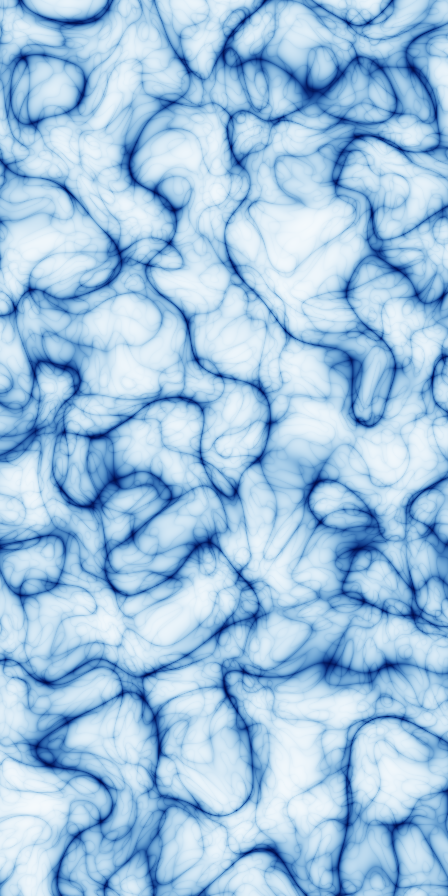
This texture is drawn by a Shadertoy shader. Its source:

```glsl
// Tangled navy ink filaments with soft blue halos on white, from layered noise zero lines

// Integer hash giving a unit gradient for a lattice point
vec2 latticeGradient(vec2 cell) {
    uvec2 q = uvec2(ivec2(cell) + 4096) * uvec2(1597334673u, 3812015801u);
    uint h = (q.x ^ q.y) * 1597334673u;
    h = (h ^ (h >> 15)) * 2246822519u;
    h ^= h >> 13;
    vec2 r = vec2(h & 0xffffu, h >> 16) / 65535.0;
    return normalize(r - 0.50001);
}

// Gradient noise, roughly -0.7 to 0.7
float gradientNoise(vec2 p) {
    vec2 i = floor(p), f = p - i;
    vec2 u = f * f * f * (f * (f * 6.0 - 15.0) + 10.0);
    vec2 e = vec2(0, 1);
    float a = dot(latticeGradient(i), f);
    float b = dot(latticeGradient(i + e.yx), f - e.yx);
    float c = dot(latticeGradient(i + e.xy), f - e.xy);
    float d = dot(latticeGradient(i + e.yy), f - e.yy);
    return mix(mix(a, b, u.x), mix(c, d, u.x), u.y);
}

// Optical density: each octave darkens along its zero lines
float inkDensity(vec2 p) {
    float density = 0.38, weight = 0.85, softness = 0.013;
    for (int octave = 0; octave < 4; octave++) {
        float ridge = abs(gradientNoise(p));
        density *= pow((0.14 + softness) / (ridge + softness), weight);
        // Rotate and double the frequency, with finer lines fainter
        p = mat2(1.6, 1.2, -1.2, 1.6) * p + vec2(7.3, 3.7);
        weight *= 0.62;
        softness *= 1.7;
    }
    return 6.0 * tanh(density / 6.0);
}

void mainImage(out vec4 fragColor, in vec2 fragCoord) {
    vec2 p = fragCoord / iResolution.x * 4.8 + vec2(2.3, 11.6);

    // Gentle warp bends and bunches the filaments
    vec2 warp = vec2(gradientNoise(p * 1.1 + 31.7), gradientNoise(p * 1.1 - 52.4));
    float density = inkDensity(p + 0.4 * warp);

    // Ink absorbs red most and blue least
    vec3 absorption = vec3(1.0, 0.52, 0.22);
    fragColor = vec4(exp(-density * absorption), 1.0);
}
```
